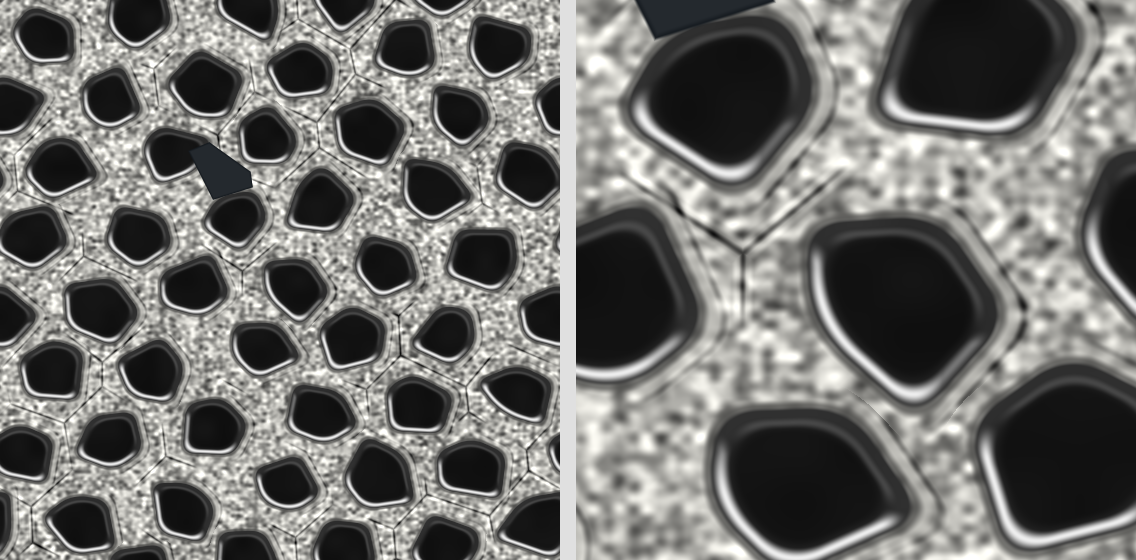
Left, the full canvas; right, a detail of the centre.
Give the GLSL for this texture, as a WebGL 1 fragment shader.

```glsl
precision highp float;
// Glossy black pebbles with bright lower rims set in pale, grainy, cracked stone; tiles.
uniform vec2 u_resolution;

vec2 hash2(vec2 p) {
  vec3 q = fract(p.xyx * vec3(0.1031, 0.1030, 0.0973));
  q += dot(q, q.yzx + 33.33);
  return fract((q.xx + q.yz) * q.zy);
}

vec2 wrap(vec2 cell, vec2 period) {
  return floor(mod(cell + 0.5, period));
}

// Value noise that repeats after a whole number of cells
float noise(vec2 p, vec2 period) {
  vec2 i = floor(p), f = fract(p);
  f = f * f * (3.0 - 2.0 * f);
  float a = hash2(wrap(i, period)).x;
  float b = hash2(wrap(i + vec2(1, 0), period)).x;
  float c = hash2(wrap(i + vec2(0, 1), period)).x;
  float d = hash2(wrap(i + vec2(1, 1), period)).x;
  return mix(mix(a, b, f.x), mix(c, d, f.x), f.y);
}

float smoothMax(float a, float b, float k) {
  float h = max(k - abs(a - b), 0.0) / k;
  return max(a, b) + h * h * k * 0.25;
}

float band(float x, float center, float width) {
  return 1.0 - smoothstep(0.0, width, abs(x - center));
}

// Signed distance to an irregular rounded pentagon
float pebble(vec2 d, vec2 key) {
  vec2 h = hash2(key + 71.0);
  float radius = mix(0.047, 0.054, h.x), dist = -1.0;
  d *= vec2(0.95, 1.04);
  for (int k = 0; k < 5; k++) {
    vec2 j = hash2(key + vec2(float(k) * 61.0 + 9.0, 137.0));
    float angle = 1.25664 * (float(k) + h.y + 0.5 * (j.x - 0.5));
    float side = dot(d, vec2(cos(angle), sin(angle))) - radius * mix(0.86, 1.16, j.y);
    dist = smoothMax(dist, side, 0.022);
  }
  return dist;
}

// Flat slate chip bounded by five straight sides
float chip(vec2 d) {
  float s = max(dot(d, vec2(-0.89, -0.45)) - 0.036, dot(d, vec2(-0.38, 0.92)) - 0.056);
  s = max(s, max(dot(d, vec2(0.58, 0.81)) - 0.030, dot(d, vec2(0.99, 0.14)) - 0.052));
  return max(s, dot(d, vec2(0.30, -0.95)) - 0.044);
}

void main() {
  vec2 uv = gl_FragCoord.xy / u_resolution;

  // Slanted lattice of 45 pebbles; its integer matrix makes it wrap
  vec2 p = uv - vec2(0.521, 0.501);
  vec2 base = floor(vec2(p.x - 8.0 * p.y, 5.0 * (p.x + p.y)) + 0.5);
  float dist = 1.0, near1 = 1.0, near2 = 1.0;
  vec2 offset = vec2(0.0), key = vec2(0.0);
  for (int y = -1; y <= 1; y++) {
    for (int x = -1; x <= 1; x++) {
      vec2 id = base + vec2(float(x), float(y));
      vec2 site = vec2(5.0 * id.x + 8.0 * id.y, id.y - 5.0 * id.x);
      vec2 k = wrap(site, vec2(45.0));
      vec2 d = p - site / 45.0 - 0.028 * (hash2(k + 5.0) - 0.5);
      float s = pebble(d, k), r = length(d);
      if (s < dist) { dist = s; offset = d; key = k; }
      near2 = min(near2, max(near1, r));
      near1 = min(near1, r);
    }
  }

  // How far the pebble edge faces the lower left, and the right
  float low = (pebble(offset + vec2(-0.0018, -0.0036), key) - dist) / 0.004;
  float right = (pebble(offset + vec2(0.004, 0.0), key) - dist) / 0.004;

  // Grainy ground
  float grain = noise(uv * vec2(125, 165), vec2(125, 165));
  grain += noise(vec2(uv.x + uv.y, uv.x - uv.y) * 95.0, vec2(95.0));
  float light = 0.69 + 0.95 * (grain * 0.5 - 0.5);
  light += 0.08 * (noise(uv * 12.0, vec2(12.0)) - 0.5);

  // Fine broken cracks between neighbouring pebbles
  float gap = (near2 - near1) * 0.5;
  float broken = smoothstep(0.48, 0.62, noise(uv * 9.0 + 0.3, vec2(9.0)));
  light += broken * (0.12 * band(gap, 0.004, 0.003) - 0.3 * band(gap, 0.0, 0.0025));

  // Smooth collar on the right and a dark seat around each pebble
  float collar = smoothstep(0.1, 0.8, right);
  light = mix(light, 0.72, 0.75 * collar * band(dist, 0.006, 0.007));
  light -= 0.2 * collar * band(dist, 0.012, 0.003);
  light = mix(light, 0.3, 0.75 * band(dist, 0.0015, 0.0045));
  vec3 color = light * vec3(1.0, 0.995, 0.965);

  // Glossy body: near black, soft sheen inside the edge, bright lower rim
  float body = 0.055 + 0.03 * noise(uv * 30.0, vec2(30.0));
  body += 0.11 * smoothstep(-0.016, -0.004, dist);
  body += 0.13 * smoothstep(0.1, -0.6, low) * band(dist, -0.009, 0.004);
  float rim = smoothstep(0.0, 0.65, low);
  body = mix(body, 0.93, rim * band(dist, -0.0055, 0.0055));
  color = mix(color, vec3(body), smoothstep(0.0015, -0.0015, dist));

  // One loose chip lying on top
  float slate = chip(uv - vec2(0.395, 0.694));
  vec3 slateColor = vec3(0.14, 0.16, 0.18) - 0.06 * band(slate, 0.0, 0.004);
  color = mix(color, slateColor, smoothstep(0.0012, -0.0012, slate));

  gl_FragColor = vec4(clamp(color, 0.0, 1.0), 1.0);
}
```
